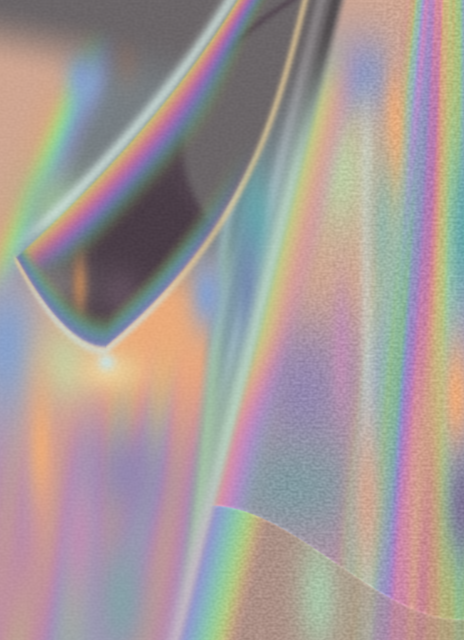
Write a WebGL 1 fragment shader that draws this texture.

```glsl
precision highp float;
// Creased iridescent foil: a dark pocket fold, loose cloth and a fan of streaks.
// Crease curves give signed offsets that drive a cosine spectrum; soft glows
// and gradient noise add tint, streaks and grain.
uniform vec2 u_resolution;

const float WIDTH = .727;
const vec3 PEACH = vec3(.81, .65, .57), SLATE = vec3(.53, .63, .66), LILAC = vec3(.58, .53, .69);
const vec3 SHADE = vec3(.42, .40, .41), MINT = vec3(.66, .79, .66), CREAM = vec3(.92, .81, .60);
const vec3 ORANGE = vec3(.92, .67, .48), AZURE = vec3(.53, .63, .80), ORCHID = vec3(.74, .56, .70);
const vec3 DARK = vec3(.29, .24, .28), TEAL = vec3(.40, .66, .67), PALE = vec3(.80, .87, .85);

vec2 gradient(vec2 cell) {
  float a = 6.2832 * fract(sin(dot(cell, vec2(127.1, 311.7))) * 4375.85);
  return vec2(cos(a), sin(a));
}
float noise(vec2 p) {
  vec2 i = floor(p), f = fract(p), w = f * f * (3. - 2. * f), e = vec2(1, 0);
  float low = mix(dot(gradient(i), f), dot(gradient(i + e), f - e), w.x);
  float high = mix(dot(gradient(i + e.yx), f - e.yx), dot(gradient(i + 1.), f - 1.), w.x);
  return mix(low, high, w.y);
}
// Phase 0 is red, 1/3 green, 2/3 blue.
vec3 film(float phase) {
  return vec3(.68, .65, .65) + .17 * cos(6.2832 * (phase - vec3(.02, .33, .67)));
}
float ramp(float a, float b, float x) { return smoothstep(a, b, x); }
float line(float d, float width) { return exp(-d * d / (width * width)); }
float ridgeX(float y) { return .537 - .255 * y; }

// Soft elliptical tint; spot holds centre and radii.
void glow(inout vec3 c, vec3 tint, vec2 p, vec4 spot) {
  vec2 d = (p - spot.xy) / spot.zw;
  c = mix(c, tint, exp(-dot(d, d)));
}

vec3 upperCloth(vec2 p) {
  float band = p.x - .175 + .4 * p.y;
  vec3 c = mix(PEACH, film(.08 + .57 * ramp(-.04, .04, band)), ramp(-.08, 0., band));
  c = mix(c, mix(SHADE, SLATE, .4), ramp(0., .06, band));
  glow(c, AZURE, p, vec4(.13, .12, .03, .05));
  glow(c, PEACH * .75, p, vec4(.2, .07, .02, .05));
  glow(c, MINT * .9, p, vec4(.08, .32, .05, .06));
  return mix(SHADE, c, ramp(.02, .13, p.y + .2 * (.1 - p.x)));
}

vec3 lowerCloth(vec2 p) {
  vec3 c = mix(ORANGE, mix(LILAC, PEACH, .45), ramp(.56, .78, p.y));
  float n = noise(vec2(p.x * 17. + p.y * 2., p.y * 1.6));
  c = mix(c, film(n * 1.1 + .9), .4 * ramp(.5, .75, p.y));
  glow(c, AZURE, p, vec4(.01, .54, .07, .15));
  glow(c, mix(MINT, CREAM, .4), p, vec4(.1, .57, .045, .06));
  glow(c, ORANGE, p, vec4(.065, .7, .025, .12));
  glow(c, LILAC, p, vec4(.2, .74, .06, .08));
  glow(c, ORCHID, p, vec4(.125, .84, .03, .1));
  glow(c, SLATE, p, vec4(.19, .94, .04, .1));
  glow(c, CREAM, p, vec4(.17, .58, .05, .03));
  return c;
}

vec3 wedge(vec2 p, float left) {
  vec3 c = mix(SHADE, SLATE, ramp(.05, .4, p.y));
  c += .2 * noise(vec2((p.x - ridgeX(p.y)) * 45., p.y * 2.));
  glow(c, TEAL, p, vec4(.4, .35, .025, .08));
  glow(c, AZURE * .85, p, vec4(.39, .46, .02, .1));
  c = mix(c, mix(MINT, SHADE, .3), .7 * ramp(.52, .68, p.y));
  return mix(c, MINT, .7 * line(p.x - left - .012, .012) * ramp(.33, .45, p.y));
}

vec3 fan(vec2 p) {
  float d = p.x - ridgeX(p.y), u = d / (WIDTH - ridgeX(p.y));
  vec3 c = mix(PEACH, mix(LILAC, PEACH, .4), ramp(.42, .6, p.y));
  glow(c, mix(AZURE, LILAC, .4), p, vec4(.56, .12, .07, .07));
  glow(c, mix(MINT, CREAM, .3), p, vec4(.535, .27, .045, .1));
  glow(c, LILAC, p, vec4(.475, .62, .06, .1));
  glow(c, SLATE * .96, p, vec4(.46, .76, .11, .08));
  // Upright streaks towards the border
  float n = noise(vec2(u * 8., p.y * 1.5)) + .3 * noise(vec2(u * 24., p.y * 2. + 5.));
  c = mix(c, film(3. * u - 1.43 + .5 * n) + .12 * n, .8 * ramp(.45, .68, u));
  c = mix(c, PALE, .5 * line(p.x - .575, .011) * ramp(.1, .25, p.y));
  glow(c, ORANGE, p, vec4(.618, .2, .016, .1));
  glow(c, mix(SLATE, MINT, .5), p, vec4(.6, .36, .02, .12));
  glow(c, ORCHID, p, vec4(.535, .55, .015, .1));
  glow(c, PEACH, p, vec4(.575, .78, .025, .13));
  glow(c, TEAL, p, vec4(.727, .36, .02, .12));
  glow(c, ORANGE, p, vec4(.715, .62, .025, .1));
  glow(c, LILAC * .85, p, vec4(.725, .79, .025, .08));
  // Pale fringe along the ridge
  vec3 fringe = mix(film(.25 - d * 7. - .25 * ramp(.5, .7, p.y)), PALE, .15);
  c = mix(c, fringe, (1. - ramp(.015, .07, d)) * ramp(.02, .2, p.y));
  // Overlapping sheet below a curved hem
  float hem = p.y - .79 - .178 * ramp(.33, .72, p.x);
  vec3 sheet = mix(film(.68 - 7. * d), mix(PEACH, SHADE, .35), ramp(.06, .1, d));
  glow(sheet, MINT, p, vec4(.5, .93, .035, .1));
  c = mix(c, sheet, mix(.9, .4, ramp(.5, .62, p.x)) * ramp(-.002, .002, hem));
  return c + .06 * line(hem, .003);
}

vec3 pocket(vec2 p, float fold, float rim) {
  float crease = p.x - .275 - 3.3 * (p.y - .235) * (p.y - .235);
  vec3 c = mix(SHADE, DARK, ramp(.1, .33, p.y));
  c = mix(c, SHADE, ramp(-.004, .025, crease));
  c = mix(c, DARK * 1.1, .7 * line(crease, .01));
  glow(c, DARK * 1.3, p, vec4(.19, .46, .035, .04));
  float across = fold / mix(.55, 1., ramp(0., .22, p.y));
  c = mix(film(.2 - across * 13.) * (1. - 4. * across), c, ramp(.03, .085, across));
  glow(c, SHADE * 1.12, p, vec4(.085, .445, .055, .045));
  glow(c, ORANGE * .75, p, vec4(.125, .445, .012, .045));
  float shine = ramp(.2, .42, p.y) * (1. - ramp(.008, .045, rim));
  return mix(c, film(.7 - rim * 12.) * .8, shine);
}

void main() {
  vec2 uv = gl_FragCoord.xy / u_resolution, p = vec2(uv.x * WIDTH, 1. - uv.y);
  float y = p.y, ridge = p.x - ridgeX(y), left = .38 - .1 * y;
  // Signed distances to the pocket's borders
  float fold = (p.x - .371 + .62 * y + .6 * y * y) / length(vec2(1., .62 + 1.2 * y));
  float edge = (.475 - .25 * y - 1.08 * y * y * y - p.x) / length(vec2(1., .25 + 3.24 * y * y));
  float under = (.544 - 5. * pow(max(.163 - p.x, 0.), 1.8) - y) * .72;
  float rim = min(edge, under);
  vec3 c = mix(upperCloth(p), lowerCloth(p), ramp(.36, .48, y));
  c = mix(c, PALE, .8 * line(fold + .008, .011) * (1. - ramp(.33, .4, y)));
  c = mix(c, wedge(p, left), ramp(-.012, .012, p.x - left));
  glow(c, AZURE, p, vec4(.325, .46, .028, .06));
  vec3 crest = mix(PALE, mix(MINT, ORCHID, ramp(.65, .9, y)), .5);
  c = mix(c, crest, .85 * line(ridge + .006, .016) * ramp(.03, .3, y));
  c = mix(c, fan(p), ramp(-.008, .01, ridge));
  c = mix(c, pocket(p, fold, rim), ramp(-.002, .004, min(rim, fold)));
  vec3 lip = mix(CREAM, PALE, ramp(.4, .5, y));
  c = mix(c, lip, .65 * line(rim + .003, .006) * ramp(-.01, .01, fold));
  glow(c, PALE, p, vec4(.167, .566, .014, .014));
  // Woven grain, strongest on the fan
  float grain = noise(p * vec2(190., 240.)) + .4 * noise(p * vec2(70., 300.));
  c += grain * mix(.025, .075, ramp(0., .1, ridge));
  gl_FragColor = vec4(clamp(c, 0., 1.), 1.);
}
```
